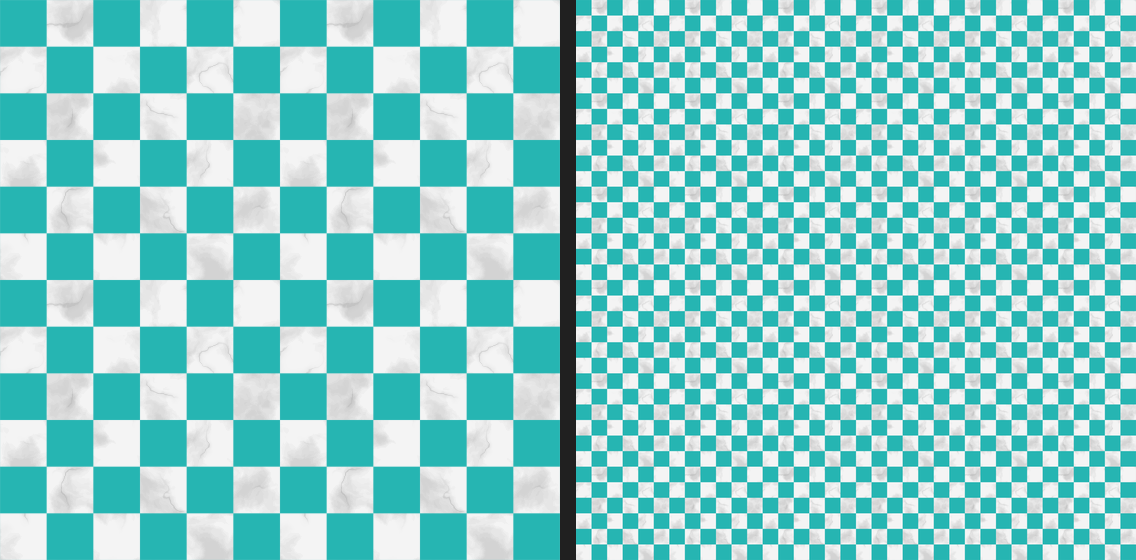
Left, the tile; right, the same tile 3 across and 3 down.
A three.js fragment shader for this pattern:

```glsl
// Checkerboard of plain teal squares and pale grey marble squares, 12 by 12.
// The marble is warped, wrapping gradient noise in soft tonal bands, with
// thin veins along noise contours; it recurs every 6 squares.
varying vec2 vUv;

const float SQUARES = 12.0;
const float MARBLE_PERIOD = 6.0;  // in squares
const float EDGE = 0.012;         // half width of the edge blend, in squares
const vec3 TEAL = vec3(0.15, 0.71, 0.698);
const float PALE = 0.956;

// Unit gradient for a lattice point
vec2 gradient(vec2 cell, float seed) {
  vec3 q = fract(vec3(cell.xyx + seed) * vec3(0.1031, 0.1030, 0.0973));
  q += dot(q, q.yzx + 33.33);
  float angle = 6.28318 * fract((q.x + q.y) * q.z);
  return vec2(cos(angle), sin(angle));
}

// Gradient noise that wraps after a whole number of lattice cells
float wrapNoise(vec2 p, float period, float seed) {
  vec2 i = floor(p);
  vec2 f = p - i;
  vec2 u = f * f * f * (f * (f * 6.0 - 15.0) + 10.0);
  vec2 lo = mod(i, period);
  vec2 hi = mod(i + 1.0, period);
  float a = dot(gradient(lo, seed), f);
  float b = dot(gradient(vec2(hi.x, lo.y), seed), f - vec2(1.0, 0.0));
  float c = dot(gradient(vec2(lo.x, hi.y), seed), f - vec2(0.0, 1.0));
  float d = dot(gradient(hi, seed), f - 1.0);
  return mix(mix(a, b, u.x), mix(c, d, u.x), u.y);
}

float fbm(vec2 p, float period, float seed) {
  float sum = 0.0;
  float amplitude = 1.0;
  for (int octave = 0; octave < 5; octave++) {
    sum += amplitude * wrapNoise(p, period, seed);
    p = p * 2.0 + 0.37;
    period *= 2.0;
    seed += 17.0;
    amplitude *= 0.5;
  }
  return sum;
}

// Rounds a tone to steps joined by soft ramps
float softSteps(float tone, float size) {
  float t = tone / size;
  return size * (floor(t) + smoothstep(0.35, 0.85, fract(t)));
}

// Thin dark line with a faint halo where the field crosses zero
float veinLine(float field) {
  float d = abs(field);
  return 0.7 * (1.0 - smoothstep(0.0, 0.03, d)) + 0.3 * (1.0 - smoothstep(0.0, 0.14, d));
}

vec3 marble(vec2 p, float period) {
  vec2 warp = vec2(fbm(p, period, 3.0), fbm(p, period, 41.0));
  vec2 q = p + 0.3 * warp;

  // Cloudy grey patches
  float cloud = 0.226 * (fbm(q, period, 83.0) + 0.062);
  float shade = softSteps(clamp(cloud, 0.0, 0.135), 0.018);

  // Veins that fade in and out
  float field = wrapNoise(q + 0.45, period, 127.0);
  float presence = smoothstep(0.02, 0.3, wrapNoise(p + 0.2, period, 151.0));
  shade += 0.12 * presence * veinLine(field);

  return vec3(PALE - min(shade, 0.19));
}

// Alternates between +1 and -1 from one square to the next
vec2 alternate(vec2 p, float blend) {
  vec2 edgeDistance = abs(mod(p - 0.5, 2.0) - 1.0) - 0.5;
  return clamp(edgeDistance / blend, -1.0, 1.0);
}

void main() {
  vec2 p = vUv * SQUARES;
  vec2 side = alternate(p, EDGE);
  float marbleMask = 0.5 + 0.5 * side.x * side.y;
  gl_FragColor = vec4(mix(TEAL, marble(p, MARBLE_PERIOD), marbleMask), 1.0);
}
```
